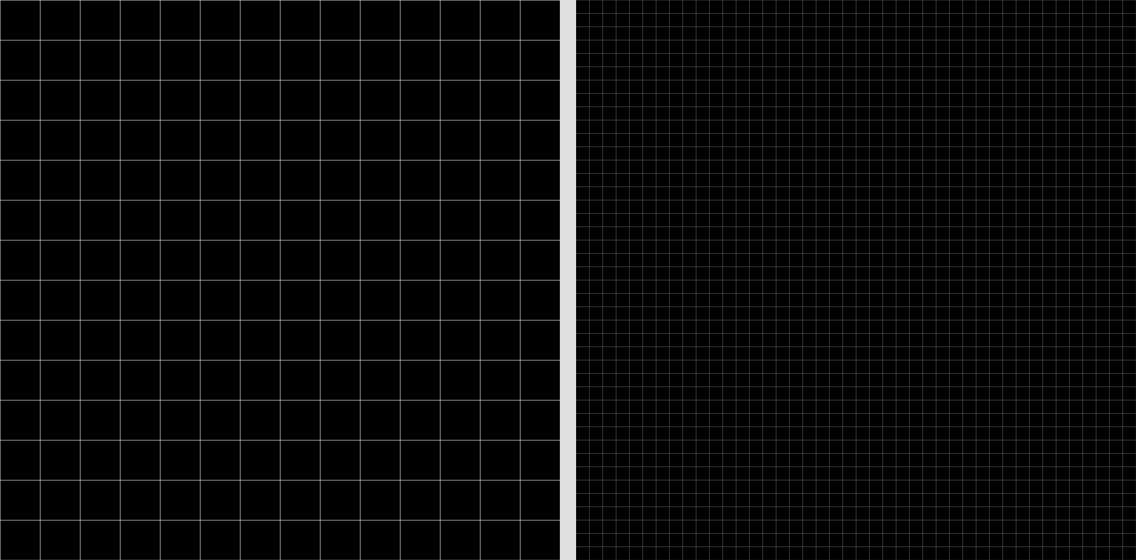
Left: one tile. Right: repeated 3 by 3.
Write a WebGL 2 fragment shader that draws this pattern.

```glsl
#version 300 es
precision highp float;
// Draws a 14 by 14 grid of hairline white lines on black.

uniform vec2 u_resolution;
out vec4 outColor;

const float REPEATS = 14.0;
const float LINE_WIDTH = 1.0 / 1152.0;
const vec3 BACKGROUND = vec3(0.0);
const vec3 LINE_COLOR = vec3(1.0);

// Running integral of a unit tent filter, from 0 at -1 to 1 at +1.
vec2 tentIntegral(vec2 t) {
    t = clamp(t, -1.0, 1.0);
    return 0.5 + t - 0.5 * t * abs(t);
}

// Signed distance per axis to the nearest line centre, wrapping at the edges.
vec2 lineDistance(vec2 p, float repeats, float width) {
    vec2 cell = (p - 0.5 * width) * repeats;
    return (fract(cell + 0.5) - 0.5) / repeats;
}

// Filtered share of a line of the given width under one pixel, per axis.
vec2 lineCoverage(vec2 dist, float width, vec2 pixelSize) {
    vec2 near = (dist + 0.5 * width) / pixelSize;
    vec2 far = (dist - 0.5 * width) / pixelSize;
    return tentIntegral(near) - tentIntegral(far);
}

void main() {
    vec2 uv = gl_FragCoord.xy / u_resolution;

    // Lines start each cell at its left and top sides.
    vec2 fromTopLeft = vec2(uv.x, 1.0 - uv.y);
    vec2 dist = lineDistance(fromTopLeft, REPEATS, LINE_WIDTH);
    vec2 coverage = lineCoverage(dist, LINE_WIDTH, 1.0 / u_resolution);

    // Union of the vertical and horizontal lines.
    float grid = 1.0 - (1.0 - coverage.x) * (1.0 - coverage.y);
    outColor = vec4(mix(BACKGROUND, LINE_COLOR, grid), 1.0);
}
```
